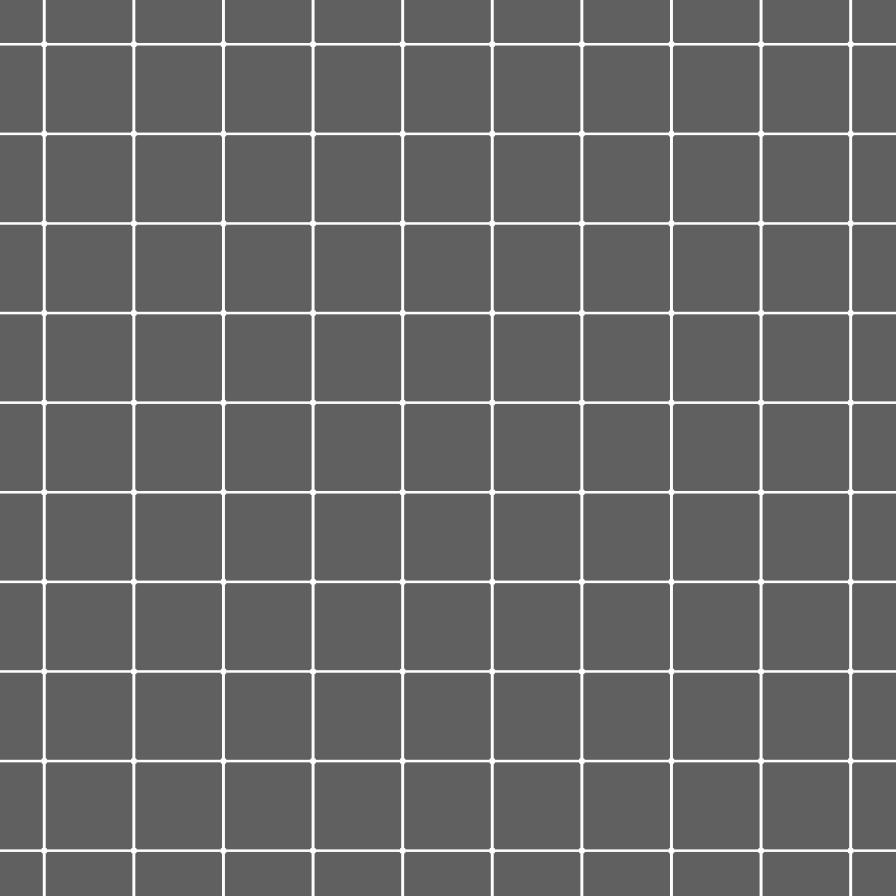
A WebGL 1 fragment shader for this pattern:

```glsl
precision highp float;
// Thin white square grid with small round dots at the crossings, on flat grey.

uniform vec2 u_resolution;

const float REPEATS = 10.0;
const vec2 CROSSING = vec2(0.494, 0.506);       // crossing position inside a cell
const vec2 LINE_HALF_WIDTH = vec2(0.0165, 0.0142); // vertical, horizontal lines
const float DOT_RADIUS = 0.037;
const vec3 GROUND_COLOR = vec3(0.376);
const vec3 LINE_COLOR = vec3(0.992);

// Fraction of a pixel covered by a shape with signed distance d.
float coverage(float d, float pixel) {
  return clamp(0.5 - d / pixel, 0.0, 1.0);
}

// Signed offset from the nearest crossing, in cells.
vec2 crossingOffset(vec2 cell, vec2 crossing) {
  return fract(cell - crossing + 0.5) - 0.5;
}

// Union of both line directions and the dot.
float gridMask(vec2 offset, vec2 halfWidth, float radius, float pixel) {
  vec2 toLine = abs(offset) - halfWidth;
  float lines = max(coverage(toLine.x, pixel), coverage(toLine.y, pixel));
  float dots = coverage(length(offset) - radius, pixel);
  return max(lines, dots);
}

void main() {
  vec2 cell = gl_FragCoord.xy / u_resolution * REPEATS;
  float pixel = REPEATS / min(u_resolution.x, u_resolution.y);
  vec2 offset = crossingOffset(cell, CROSSING);
  float mask = gridMask(offset, LINE_HALF_WIDTH, DOT_RADIUS, pixel);
  gl_FragColor = vec4(mix(GROUND_COLOR, LINE_COLOR, mask), 1.0);
}
```
